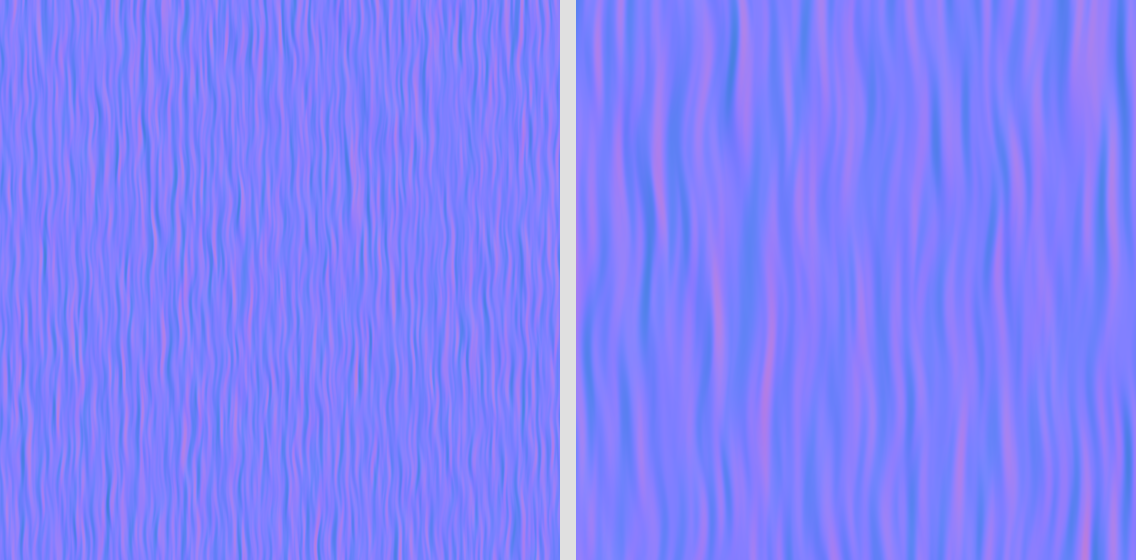
Left: the whole. Right: its middle third, enlarged.
Reproduce this texture map procedurally as a Shadertoy shader.

```glsl
// Tangent-space normal map of fine vertical fibres, like brushed wood or hair.
// Cellular layers scatter long, slightly leaning ridges and grooves; their
// analytic slopes are summed and encoded as a normal colour.

#define FIBRES 110.0   // main fibre cells across the canvas
#define ASPECT 10.0    // fibre length relative to its width
#define LEAN 0.055     // largest sideways lean of one fibre
#define MEANDER 0.0013 // sideways drift shared by neighbours
#define RELIEF 0.21    // steepness of the main layer
#define TILT_GAIN 0.66 // share of the tilt kept in red and green

vec3 hash3(vec2 cell) {
    vec3 q = fract(cell.xyx * vec3(0.1031, 0.1030, 0.0973));
    q += dot(q, q.yxz + 33.33);
    return fract((q.xxy + q.yzz) * q.zyx);
}

// Slope of one layer: every cell holds a jittered ridge or groove
vec2 fibreSlope(vec2 p, float count, float seed) {
    vec2 q = p * vec2(count, count / ASPECT) + seed;
    vec2 home = floor(q);
    vec2 slope = vec2(0.0);
    for (int j = -1; j <= 1; j++) {
        for (int i = -1; i <= 1; i++) {
            vec2 cell = home + vec2(i, j);
            vec3 rnd = hash3(cell);
            float height = 2.0 * rnd.z - 1.0;
            float lean = LEAN * ASPECT * (2.0 * fract(rnd.z * 57.0) - 1.0);
            vec2 d = q - cell - rnd.xy;
            d.x += lean * d.y;
            // derivative of the smooth bump (1 - d^2)^3
            float falloff = max(0.0, 1.0 - dot(d, d));
            vec2 gradient = vec2(d.x, (d.y + lean * d.x) / ASPECT);
            slope -= 6.0 * height * falloff * falloff * gradient;
        }
    }
    return slope;
}

// Layered sines bend whole groups of fibres together
float meander(vec2 p) {
    return sin(41.0 * p.y + 23.0 * p.x)
         + 0.7 * sin(67.0 * p.y - 37.0 * p.x + 2.0)
         + 0.5 * sin(19.0 * p.y + 61.0 * p.x + 4.0);
}

void mainImage(out vec4 fragColor, in vec2 fragCoord) {
    vec2 p = fragCoord / iResolution.y;
    p.x += MEANDER * meander(p);

    // broad, main and fine fibres
    vec2 slope = 0.65 * fibreSlope(p, FIBRES * 0.62, 17.3)
               + fibreSlope(p, FIBRES, 71.9)
               + 0.68 * fibreSlope(p, FIBRES * 1.47, 139.6);

    vec3 normal = normalize(vec3(-RELIEF * slope, 1.0));
    normal.xy *= TILT_GAIN;
    fragColor = vec4(0.5 + 0.5 * normal, 1.0);
}
```
